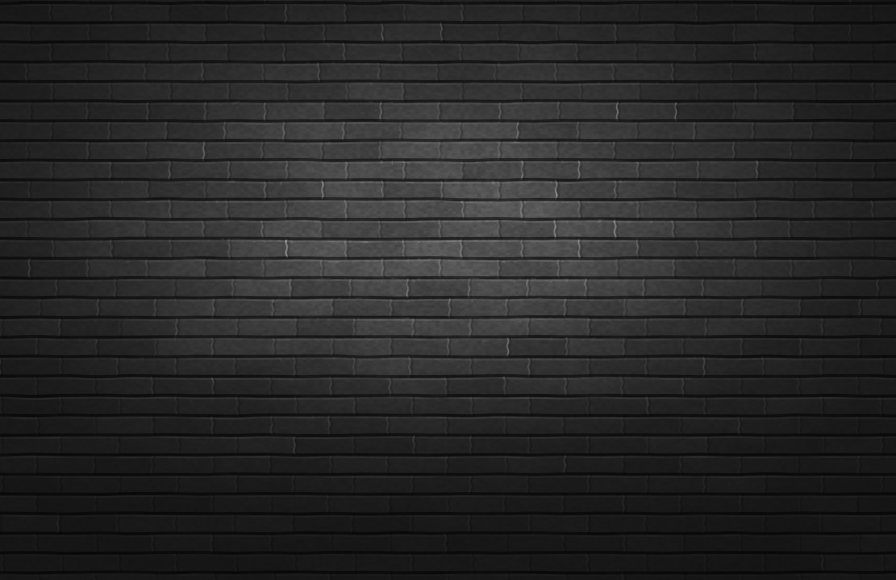
Give the GLSL for this texture, as a WebGL 1 fragment shader.

```glsl
precision highp float;
// A dark running-bond brick wall lit by a soft oval glow.
// Courses come from a repeated grid with hashed joints; each bed joint is a shadow
// above a lit ledge, and value noise supplies grain, stains and worn mortar.

uniform vec2 u_resolution;

const vec2 WALL = vec2(768.0, 500.0);   // wall units across the canvas, y down
const vec2 BRICK = vec2(50.3, 16.93);
const float FIRST_COURSE = 2.8;

float hash(vec2 p) {
    vec3 q = fract(vec3(p.xyx) * 0.1031);
    q += dot(q, q.yzx + 33.33);
    return fract((q.x + q.y) * q.z);
}

float noise(vec2 p) {
    vec2 i = floor(p);
    vec2 f = fract(p);
    f = f * f * (3.0 - 2.0 * f);
    float top = mix(hash(i), hash(i + vec2(1.0, 0.0)), f.x);
    float low = mix(hash(i + vec2(0.0, 1.0)), hash(i + 1.0), f.x);
    return mix(top, low, f.y);
}

float fbm(vec2 p) {
    float sum = 0.0;
    float weight = 0.5;
    for (int i = 0; i < 4; i++) {
        sum += weight * noise(p);
        p = p * 2.03 + 17.1;
        weight *= 0.5;
    }
    return sum / 0.9375;
}

// Coverage of a soft line of the given half width
float line(float dist, float halfWidth, float soft) {
    return 1.0 - smoothstep(halfWidth - soft * 0.5, halfWidth + soft * 0.5 + 0.3, abs(dist));
}

// Oval pool of light, falling off faster below its centre
float glow(vec2 p) {
    vec2 d = p - vec2(375.0, 197.0);
    d /= vec2(292.0, d.y < 0.0 ? 166.0 : 148.0);
    return exp(-dot(d, d));
}

// Horizontal start of the joints in a course; lower courses sit further right
float courseOffset(float course) {
    float odd = mod(course, 2.0);
    float shift = 7.0 * smoothstep(12.5, 14.5, course);
    return mix(43.5, 24.0, odd) + shift + 3.0 * (hash(vec2(course, 4.7)) - 0.5);
}

// Signed distance to the nearest upright joint (x) and the brick's number (y)
vec2 uprightJoint(float x, float course) {
    float u = (x - courseOffset(course)) / BRICK.x;
    float nearest = floor(u + 0.5);
    float jitter = 0.05 * (hash(vec2(nearest, course + 60.0)) - 0.5);
    float d = u - nearest - jitter;
    return vec2(d * BRICK.x, nearest + step(0.0, d));
}

void main() {
    vec2 uv = gl_FragCoord.xy / u_resolution;
    vec2 p = vec2(uv.x, 1.0 - uv.y) * WALL;
    float soft = WALL.y / u_resolution.y;

    // Courses with slightly uneven bed joints
    float wave = 1.1 * (noise(vec2(p.x * 0.035, floor(p.y / BRICK.y) * 3.1)) - 0.5);
    float v = (p.y + wave - FIRST_COURSE) / BRICK.y;
    float course = floor(v);
    float bed = (v - floor(v + 0.5)) * BRICK.y;
    float bedId = floor(v + 0.5);
    vec2 joint = uprightJoint(p.x + 0.5 * sin(p.y * 0.7), course);

    // Brick faces: individual tone, stains and fine grain
    float light = glow(p);
    float tone = 0.085 + 0.232 * light;
    float brickTone = 0.90 + 0.22 * hash(vec2(joint.y, course) + 9.0);
    float stain = 0.88 + 0.24 * fbm(p * vec2(0.018, 0.03));
    float grain = 0.84 + 0.32 * fbm(p * vec2(0.28, 0.42));
    float shade = tone * mix(1.0, brickTone * stain * grain, 0.55 + 0.45 * light);

    // Lit upright joints, some worn away and a few bright with mortar
    float wear = hash(vec2(floor(joint.y - step(0.0, joint.x)), course) + 31.0);
    float mortar = (0.15 + 0.5 * wear + 0.6 * smoothstep(0.9, 1.0, wear));
    mortar *= 0.5 + noise(p * vec2(0.1, 0.25));
    float upright = line(joint.x, 0.55, soft);
    shade += upright * mortar * (0.025 + 0.20 * light);
    shade *= 1.0 - 0.16 * line(joint.x - 2.0, 0.6, soft);

    // Bed joints: shadow under the upper brick, then the lit ledge
    float ledgeWear = noise(vec2(p.x * 0.045, bedId * 7.3));
    float shadow = line(bed + 0.3, 1.1, soft);
    float ledge = line(bed - 2.1, 0.55, soft);
    shade *= 1.0 - shadow * (0.48 + 0.14 * ledgeWear);
    float lower = smoothstep(270.0, 350.0, p.y) * smoothstep(500.0, 380.0, p.y);
    shade += ledge * (0.3 + 0.9 * ledgeWear) * (0.012 + 0.085 * light + 0.03 * lower);

    // Small chips of pale mortar
    float chip = smoothstep(0.86, 0.96, noise(p * vec2(0.22, 0.35) + 80.0));
    shade += chip * 0.07 * light * line(bed - 2.0, 2.0, soft);

    gl_FragColor = vec4(vec3(clamp(shade, 0.0, 1.0)), 1.0);
}
```
